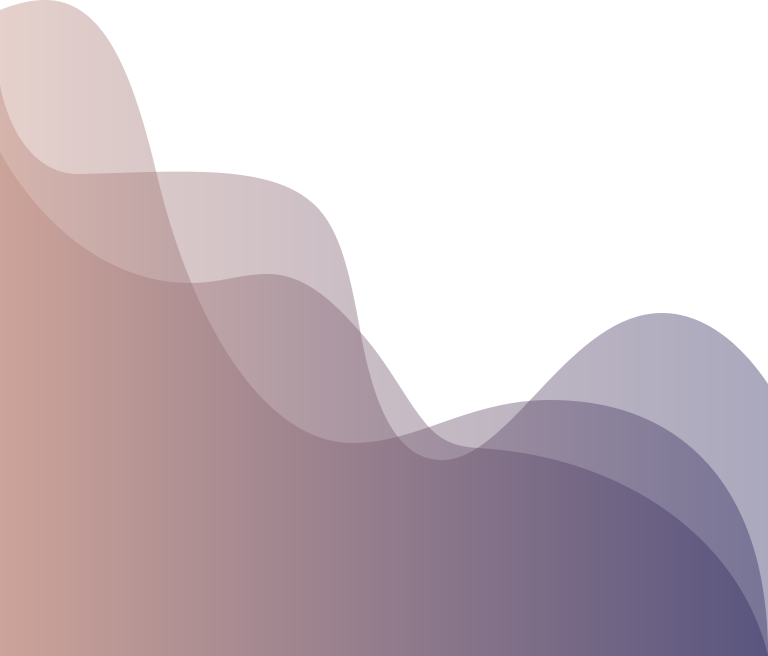
Reproduce this background procedurally as a WebGL 2 fragment shader.

```glsl
#version 300 es
precision highp float;
// Three translucent overlapping waves, tinted from rose to indigo, on white.

#define GRID vec2(768.0, 656.0)         // design units spanning the canvas
#define ROSE vec3(0.745, 0.54, 0.49)    // tint at the left edge
#define INDIGO vec3(0.17, 0.15, 0.36)   // tint at the right edge
#define OPACITY 0.4                     // opacity of each wave
#define SEGMENTS 6                      // Bezier segments per crest line
#define SOLVE_STEPS 16                  // bisection steps

uniform vec2 u_resolution;
out vec4 fragColor;

// Crest lines as joined cubic Beziers; y is the depth below the top edge.
const vec2 PEAK[19] = vec2[19](
    vec2(0, 10), vec2(15, 4), vec2(30, 0),
    vec2(45, 0), vec2(105, 0), vec2(133, 75),
    vec2(157, 175), vec2(195, 335), vec2(270, 443),
    vec2(352, 443), vec2(418, 443), vec2(468, 400),
    vec2(550, 400), vec2(615, 400), vec2(669.5, 421),
    vec2(708, 464), vec2(746, 506.5), vec2(768, 570),
    vec2(768, 656));

const vec2 SHELF[19] = vec2[19](
    vec2(0, 85), vec2(11, 140), vec2(40, 174),
    vec2(78, 174), vec2(185, 172), vec2(285, 160),
    vec2(325, 217), vec2(345, 245), vec2(353, 292),
    vec2(361, 335), vec2(374, 405), vec2(396, 460),
    vec2(442, 460), vec2(510, 460), vec2(570, 313),
    vec2(662, 313), vec2(705, 313), vec2(742, 345),
    vec2(768, 384));

const vec2 SLOPE[19] = vec2[19](
    vec2(0, 152), vec2(45, 232), vec2(115, 283),
    vec2(190, 283), vec2(220, 283), vec2(240, 274),
    vec2(268, 274), vec2(305, 274), vec2(335, 303),
    vec2(361, 333), vec2(389, 364), vec2(408, 404),
    vec2(428, 426), vec2(443, 443), vec2(460, 447),
    vec2(478, 448), vec2(620, 456), vec2(738, 535),
    vec2(768, 655));

vec2 bezier(vec2 a, vec2 b, vec2 c, vec2 d, float t) {
    float s = 1.0 - t;
    return s * s * s * a + 3.0 * s * t * (s * b + t * c) + t * t * t * d;
}

vec2 bezierTangent(vec2 a, vec2 b, vec2 c, vec2 d, float t) {
    float s = 1.0 - t;
    return s * s * (b - a) + 2.0 * s * t * (c - b) + t * t * (d - c);
}

// Smooth coverage of the area below a crest line.
float waveCoverage(vec2 p, vec2 crest[19], float pixel) {
    // Find the segment that spans p.x
    int first = 0;
    for (int i = 1; i < SEGMENTS; i++) {
        if (crest[3 * i].x <= p.x) first = 3 * i;
    }
    vec2 a = crest[first], b = crest[first + 1];
    vec2 c = crest[first + 2], d = crest[first + 3];

    // Solve for the curve parameter at p.x
    float lo = 0.0, hi = 1.0;
    for (int i = 0; i < SOLVE_STEPS; i++) {
        float mid = 0.5 * (lo + hi);
        if (bezier(a, b, c, d, mid).x < p.x) lo = mid;
        else hi = mid;
    }
    float t = 0.5 * (lo + hi);

    // Turn the vertical gap into a distance across the edge
    vec2 tangent = bezierTangent(a, b, c, d, t);
    float gap = p.y - bezier(a, b, c, d, t).y;
    float dist = gap * abs(tangent.x) / max(length(tangent), 1e-4);
    return clamp(dist / pixel + 0.5, 0.0, 1.0);
}

void main() {
    vec2 uv = gl_FragCoord.xy / u_resolution;
    vec2 p = vec2(uv.x, 1.0 - uv.y) * GRID;
    float pixel = GRID.y / u_resolution.y;

    // Stack the waves; each one lets the same share of white through
    vec3 tint = mix(ROSE, INDIGO, uv.x);
    float clear = 1.0 - OPACITY * waveCoverage(p, PEAK, pixel);
    clear *= 1.0 - OPACITY * waveCoverage(p, SHELF, pixel);
    clear *= 1.0 - OPACITY * waveCoverage(p, SLOPE, pixel);

    fragColor = vec4(mix(tint, vec3(1.0), clear), 1.0);
}
```
